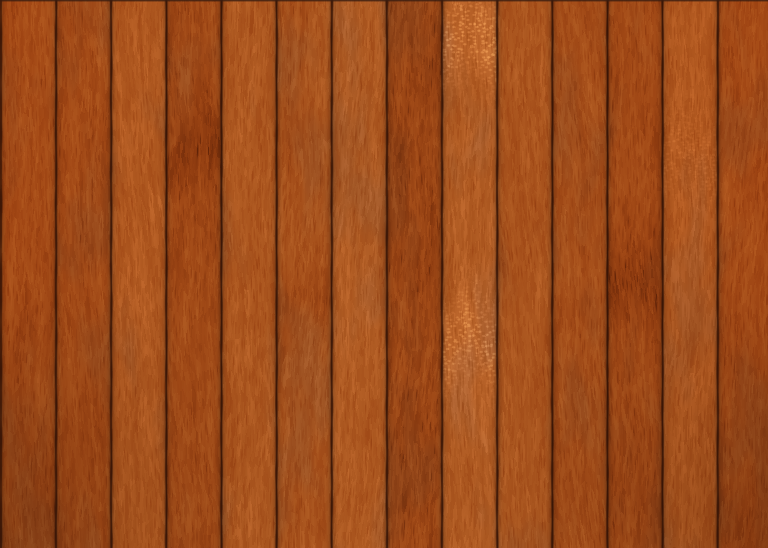
This texture is drawn by a Shadertoy shader. Its source:

```glsl
const float PITCH = 0.0718;  // plank width as a share of the canvas width

// Tone of each plank, left to right
const float plankTone[14] = float[](0.54, 0.55, 0.71, 0.48, 0.68, 0.62, 0.74,
                                    0.40, 0.79, 0.64, 0.57, 0.46, 0.73, 0.52);

// Blotches: plank number, height, strength
const vec3 blotches[6] = vec3[](vec3(3, 0.73, -0.22), vec3(11, 0.49, -0.22),
                                vec3(8, 0.93, 0.25), vec3(8, 0.38, 0.22),
                                vec3(12, 0.72, 0.12), vec3(5, 0.47, -0.12));

vec2 hash2(vec2 p) {
    vec3 q = fract(p.xyx * vec3(0.1031, 0.1030, 0.0973));
    q += dot(q, q.yzx + 33.33);
    return fract((q.xx + q.yz) * q.zy);
}

// Cellular noise: distance to the nearest point, and that cell's random value
vec2 cellular(vec2 p) {
    vec2 cell = floor(p), nearest = vec2(9.0, 0.0);
    for (int y = -1; y <= 1; y++)
    for (int x = -1; x <= 1; x++) {
        vec2 id = cell + vec2(x, y);
        vec2 h = hash2(id + 50.0);
        float d = length(id + h - p);
        if (d < nearest.x) nearest = vec2(d, fract(h.x * 7.3 + h.y * 3.1));
    }
    return nearest;
}

// Soft clouds from layered sines, about -1 to 1
float clouds(vec2 p) {
    float sum = 0.0, amp = 0.5;
    for (int i = 0; i < 4; i++) {
        sum += amp * sin(p.x + 1.7 * sin(p.y * 0.8)) * sin(p.y + 1.3 * sin(p.x * 0.7));
        p = mat2(1.5, 1.1, -1.1, 1.5) * p + 2.7;
        amp *= 0.65;
    }
    return sum;
}

vec3 woodRamp(float t) {
    vec3 c = mix(vec3(0.38, 0.14, 0.03), vec3(0.55, 0.23, 0.06), clamp(t * 4.0, 0.0, 1.0));
    c = mix(c, vec3(0.63, 0.29, 0.09), clamp(t * 4.0 - 1.0, 0.0, 1.0));
    c = mix(c, vec3(0.68, 0.35, 0.13), clamp(t * 4.0 - 2.0, 0.0, 1.0));
    c = mix(c, vec3(0.75, 0.41, 0.18), clamp(t * 4.0 - 3.0, 0.0, 1.0));
    return mix(c, vec3(0.92, 0.60, 0.32), clamp(t * 2.0 - 2.0, 0.0, 1.0));
}

void mainImage(out vec4 fragColor, in vec2 fragCoord) {
    vec2 uv = fragCoord / iResolution.xy;
    vec2 p = fragCoord / iResolution.x;
    float pixel = 1.0 / iResolution.x;

    // Plank layout
    float along = (p.x - 0.0012) / PITCH;
    int plank = clamp(int(floor(along)), 0, 13);
    float seed = float(plank) * 3.71;
    float seam = abs(fract(along + 0.5) - 0.5) * PITCH;

    // Wavering grain, leaning a little differently on each plank
    float lean = 0.05 * sin(seed * 5.3);
    vec2 g = p + vec2(lean * p.y + 0.003 * sin(p.y * 11.0 + seed)
                      + 0.0012 * sin(p.y * 37.0 + seed * 2.0), seed);
    vec2 fibre = cellular(g * vec2(210.0, 26.0));
    vec2 fine = cellular(g * vec2(380.0, 75.0) + 17.0);
    float rings = sin(g.x * 330.0 + 2.5 * sin(g.y * 7.0 + seed) + 1.5 * sin(g.x * 140.0));

    // Tone: plank, clouds, grain, pores
    float tone = plankTone[plank] + 0.04;
    tone += 0.11 * clouds(g * vec2(45.0, 14.0) + seed);
    tone += 0.20 * (fibre.y - 0.5) + 0.18 * (fine.y - 0.5) + 0.04 * rings;
    tone -= 0.22 * smoothstep(0.35, 0.05, fibre.x) * step(0.5, fibre.y);

    // Blotches, with glints across the bright ones
    float glint = smoothstep(0.45, 0.1, cellular(p * vec2(130.0, 190.0)).x);
    for (int i = 0; i < 6; i++) {
        vec3 b = blotches[i];
        float h = (uv.y - b.y + 0.02 * sin(p.x * 90.0)) / 0.075;
        float mask = exp(-h * h) * (int(b.x) == plank ? 1.0 : 0.0);
        tone += mask * (b.z + max(b.z, 0.0) * (1.4 * glint - 0.4));
    }
    vec3 colour = woodRamp(tone);

    // Greyer, browner patches and redder outer planks
    float dull = smoothstep(0.0, 0.7, clouds(p * vec2(22.0, 9.0) + seed * 1.9));
    colour = mix(colour, colour * vec3(0.92, 0.99, 1.25), 0.7 * dull);
    float side = abs(uv.x - 0.5) * 2.0;
    colour *= mix(vec3(1.0), vec3(1.0, 0.89, 0.72), side * side * 0.6);
    colour *= 1.0 - 0.16 * side * side * smoothstep(0.6, 0.0, uv.y);

    // Rounded plank edges and dark seams
    colour *= 1.0 - 0.38 * exp(-seam / 0.0028);
    float wobble = 0.0003 * sin(p.y * 60.0 + seed) + 0.0002 * sin(p.y * 143.0);
    float gap = 1.0 - smoothstep(-pixel, pixel, seam - 0.0012 - wobble);
    colour = mix(colour, vec3(0.20, 0.07, 0.02), 0.85 * gap);

    // Thin dark line along the top
    float top = iResolution.y / iResolution.x - p.y;
    colour = mix(colour, vec3(0.22, 0.11, 0.06), 0.8 * (1.0 - smoothstep(-pixel, pixel, top - 0.0018)));

    fragColor = vec4(clamp(colour, 0.0, 1.0), 1.0);
}
```
